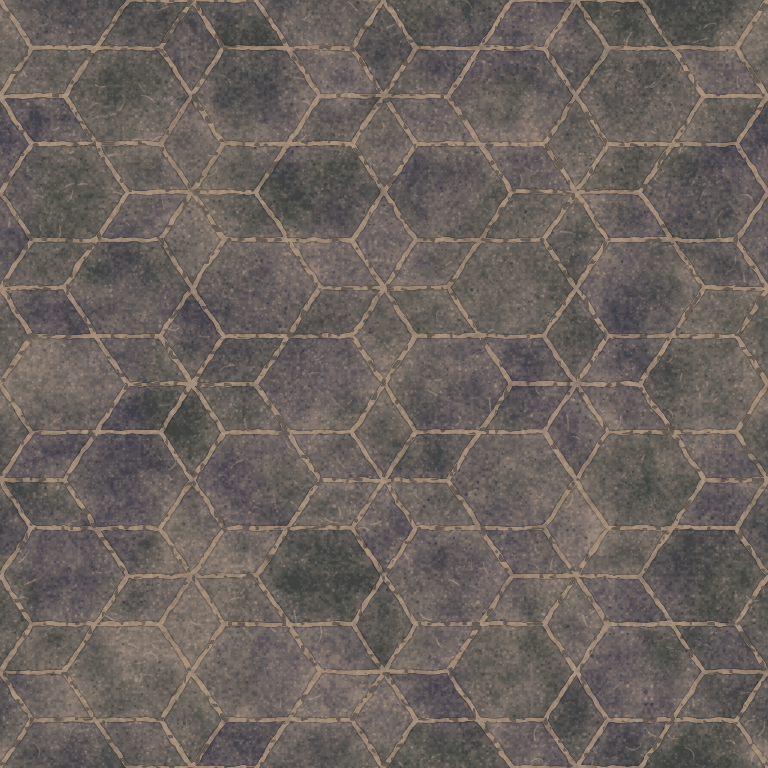
Write a Shadertoy shader that draws this pattern.

```glsl
const vec2 REPEATS = vec2(2.0, 4.0);
const vec2 CELL = vec2(6.0, 3.4641);   // one repeat, in tile edge lengths
const float SIXTH = 1.0471976;

vec3 hash3(vec2 p) {
    vec3 q = fract((p.xyx + 17.0) * vec3(0.1031, 0.1030, 0.0973));
    q += dot(q, q.yxz + 33.33);
    return fract((q.xxy + q.yzz) * q.zyx);
}

// Value noise that wraps after n cells
float noise(vec2 uv, float n) {
    vec2 p = uv * n, i = floor(p), f = fract(p);
    f = f * f * (3.0 - 2.0 * f);
    vec2 a = mod(i, n), b = mod(i + 1.0, n);
    return mix(mix(hash3(a).x, hash3(vec2(b.x, a.y)).x, f.x),
               mix(hash3(vec2(a.x, b.y)).x, hash3(b).x, f.x), f.y);
}

float fbm(vec2 uv, float n) {
    float sum = 0.0, amp = 0.5;
    for (int k = 0; k < 5; k++) {
        sum += amp * noise(uv + 0.137 * float(k), n);
        n *= 2.0;
        amp *= 0.5;
    }
    return sum / 0.96875;
}

float segment(vec2 p, vec2 a, vec2 b) {
    vec2 v = b - a;
    return length(p - a - v * clamp(dot(p - a, v) / dot(v, v), 0.0, 1.0));
}

// Hexagons around six-rhombus stars: x = distance to joint, yz = wrapped tile id
vec3 tiling(vec2 uv) {
    vec2 g = uv * REPEATS;
    vec2 starA = vec2(0.0, 0.5) + round(g - vec2(0.0, 0.5));
    vec2 starB = vec2(0.5, 0.0) + round(g - vec2(0.5, 0.0));
    vec2 star = length((g - starA) * CELL) < length((g - starB) * CELL) ? starA : starB;
    vec2 p = (g - star) * CELL;

    // Fold into one twelfth of the star
    float angle = atan(p.y, p.x);
    float ray = round(angle / SIXTH) * SIXTH;
    float folded = abs(angle - ray);
    vec2 q = length(p) * vec2(cos(folded), sin(folded));
    float d = min(segment(q, vec2(0.0), vec2(1.0, 0.0)),
                  segment(q, vec2(1.0, 0.0), vec2(1.5, 0.866)));

    bool inHexagon = dot(q - vec2(1.0, 0.0), vec2(0.866, -0.5)) > 0.0;
    float dir = inHexagon ? ray : (floor(angle / SIXTH) + 0.5) * SIXTH;
    vec2 center = star + (inHexagon ? 2.0 : 0.866) * vec2(cos(dir), sin(dir)) / CELL;
    return vec3(d, mod(round(center * 24.0), REPEATS * 24.0));
}

// Short bent hairlines, one per cell at most
float scratches(vec2 uv, float n) {
    vec2 p = uv * n;
    float px = n / iResolution.y, ink = 0.0;
    for (int y = -1; y <= 1; y++)
    for (int x = -1; x <= 1; x++) {
        vec2 c = floor(p) + vec2(x, y);
        vec3 r = hash3(mod(c, n) + 91.0);
        float a = r.z * 6.2832, keep = fract(r.z * 37.0);
        vec2 v = mat2(cos(a), sin(a), -sin(a), cos(a)) * (p - c - r.xy);
        v.y += (r.x - 0.5) * 2.5 * v.x * v.x;
        float d = length(vec2(max(abs(v.x) - 0.1 - 0.3 * r.y, 0.0), v.y));
        ink = max(ink, (1.0 - smoothstep(0.015, 0.015 + px, d)) * smoothstep(0.45, 1.0, keep));
    }
    return ink;
}

// Scattered grit: positive for pale chips, negative for pits
float grit(vec2 uv, float n) {
    vec2 p = uv * n;
    vec3 r = hash3(mod(floor(p), n) + 43.0);
    float d = length(fract(p) - 0.3 - 0.4 * r.xy) - 0.08 - 0.18 * r.x * r.y;
    float speck = 1.0 - smoothstep(0.0, n / iResolution.y, d);
    return speck * (step(0.76, r.z) - step(r.z, 0.12));
}

void mainImage(out vec4 fragColor, in vec2 fragCoord) {
    vec2 uv = fragCoord / iResolution.xy;
    float px = 12.0 / iResolution.y;

    // Slightly uneven joints
    vec2 wobble = vec2(noise(uv, 64.0), noise(uv + 0.31, 64.0)) - 0.5;
    vec3 tile = tiling(uv + 0.0026 * wobble);
    float d = tile.x;
    vec3 r = hash3(tile.yz);

    // Mottled stone, dustier towards the joints
    float cloud = fbm(uv, 12.0);
    float blotch = fbm(uv + 0.43, 40.0);
    float grain = noise(uv + 0.19, 256.0);
    float t = 0.42 + 1.0 * (cloud - 0.5) + 0.6 * (blotch - 0.5) + 0.42 * (grain - 0.5);
    t += 0.26 * (r.x - 0.5) + 0.15 * (1.0 - smoothstep(0.0, 0.4, d));
    t += 0.34 * grit(uv, 128.0) * smoothstep(0.3, 0.6, blotch);
    t += 0.24 * grit(uv + 0.27, 224.0);
    t += 0.5 * scratches(uv, 40.0) * smoothstep(0.35, 0.6, noise(uv + 0.6, 16.0));
    t = clamp(t, 0.0, 1.2);
    vec3 color = mix(vec3(0.26, 0.255, 0.26), vec3(0.55, 0.49, 0.45), t);

    // Violet or green hue in the darker stone
    float greenness = clamp(r.y + 1.6 * (noise(uv + 0.7, 14.0) - 0.5), 0.0, 1.0);
    vec3 tint = mix(vec3(0.98, 0.97, 1.10), vec3(0.97, 1.03, 0.97), greenness);
    color *= mix(tint, vec3(1.0), clamp(t, 0.0, 1.0));

    // Tan joints with a thin shadow, ragged edges and broken dark pits
    float halfWidth = 0.036 + 0.022 * (noise(uv + 0.11, 150.0) - 0.5);
    color *= 1.0 - 0.2 * (1.0 - smoothstep(halfWidth, halfWidth + 0.035, d));
    float joint = 1.0 - smoothstep(halfWidth - 0.5 * px, halfWidth + 0.5 * px, d);
    float pits = smoothstep(0.62, 0.78, noise(uv + 0.53, 170.0));
    pits *= 1.0 - smoothstep(0.01, 0.026, abs(d - 0.016));
    vec3 mortar = vec3(0.63, 0.55, 0.47) * (0.92 + 0.16 * grain);
    mortar = mix(mortar, vec3(0.31, 0.29, 0.28), 0.75 * pits);
    color = mix(color, mortar, joint * (0.82 + 0.18 * smoothstep(0.3, 0.5, blotch)));

    fragColor = vec4(color, 1.0);
}
```
